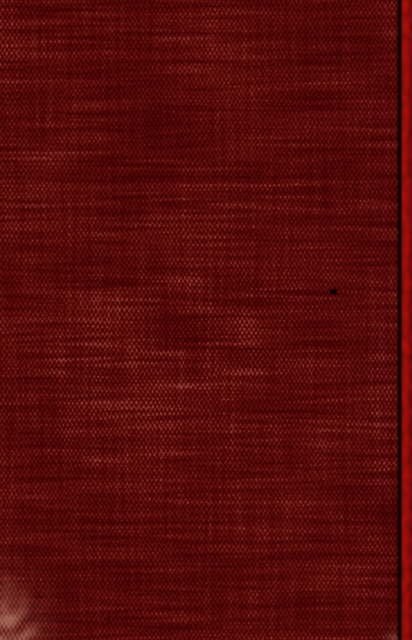
Reproduce this texture procedurally as a Shadertoy shader.

```glsl
// A worn red cloth book cover with a dark hinge groove and a bright spine strip.
// A staggered weave, long uneven threads, rubbed patches and fine grain are
// summed into one tone, which is then looked up in a five-step red ramp.

const vec3 DEEP_RED   = vec3(0.25, 0.005, 0.008);
const vec3 CLOTH_RED  = vec3(0.33, 0.03, 0.03);
const vec3 WARM_RED   = vec3(0.37, 0.05, 0.04);
const vec3 RUBBED_RED = vec3(0.43, 0.11, 0.10);
const vec3 PALE_RED   = vec3(0.53, 0.22, 0.195);
const vec3 BARE_CLOTH = vec3(0.68, 0.45, 0.37);
const vec3 SPINE_RED  = vec3(0.57, 0.05, 0.04);
const vec3 GROOVE     = vec3(0.06, 0.005, 0.005);

const float TAU = 6.28318;
const float ROWS = 174.0;          // weft threads per canvas height
const float COLUMNS = 142.0;       // warp threads per canvas height
const float WEAVE_DEPTH = 1.15;
const float STREAK_DEPTH = 0.47;
const float WARP_DEPTH = 0.24;
const float MOTTLE_DEPTH = 0.25;
const float GRAIN_DEPTH = 0.36;
const float GROOVE_AT = 0.0195;    // distances from the right border
const float SPINE_WIDTH = 0.0165;
const int FLECKS = 26;

vec2 hash2(vec2 p) {
    vec3 q = fract(p.xyx * vec3(0.1031, 0.1030, 0.0973));
    q += dot(q, q.yzx + 33.33);
    return fract((q.xx + q.yz) * q.zy);
}

float cornerSlope(vec2 cell, vec2 corner, vec2 f) {
    return dot(hash2(cell + corner + 71.0) * 2.0 - 1.0, f - corner);
}

// Gradient noise, scaled to a spread of about one
float noise(vec2 p) {
    vec2 i = floor(p), f = p - i;
    vec2 u = f * f * f * (f * (f * 6.0 - 15.0) + 10.0);
    float low  = mix(cornerSlope(i, vec2(0, 0), f), cornerSlope(i, vec2(1, 0), f), u.x);
    float high = mix(cornerSlope(i, vec2(0, 1), f), cornerSlope(i, vec2(1, 1), f), u.x);
    return 4.2 * mix(low, high, u.y);
}

float patchAt(vec2 p, vec2 center, vec2 size) {
    vec2 q = (p - center) / size;
    return exp(-dot(q, q));
}

// Crossing threads, each row shifted by half a step
float weave(vec2 p) {
    vec2 bend = 0.0011 * vec2(noise(p * 19.0), noise(p * 23.0 + 40.0));
    vec2 q = p + bend;
    return sin(TAU * COLUMNS * q.x) * sin(0.5 * TAU * ROWS * q.y);
}

// Rubbed areas: middle of the board, left corners and hinge side
float wear(vec2 p, float width) {
    float rub = 0.85 * patchAt(p, vec2(0.47 * width, 0.46), vec2(0.20, 0.17));
    rub += 0.5 * patchAt(p, vec2(0.18 * width, 0.36), vec2(0.11, 0.10));
    rub += 0.9 * patchAt(p, vec2(0.0, 1.0), vec2(0.035, 0.10));
    rub += 0.8 * patchAt(p, vec2(0.92 * width, 0.32), vec2(0.022, 0.20));
    rub += 0.35 * exp(-p.x / 0.02);
    return rub * (0.7 + 0.35 * noise(p * vec2(24.0, 15.0)));
}

// Short pale nicks lying along the threads
float flecks(vec2 p, float width, float pixel) {
    float sum = 0.0;
    for (int k = 0; k < FLECKS; k++) {
        vec2 seed = hash2(vec2(float(k), 9.0));
        vec2 shape = hash2(vec2(float(k), 31.0));
        vec2 q = abs(p - seed * vec2(0.95 * width, 1.0));
        float reach = mix(0.002, 0.019, shape.x * shape.x);
        float body = 1.0 - smoothstep(0.0005, 0.0005 + 1.2 * pixel, q.y);
        sum += body * (1.0 - smoothstep(0.5 * reach, reach, q.x)) * shape.y;
    }
    return sum;
}

vec3 clothRamp(float tone) {
    vec3 c = mix(DEEP_RED, CLOTH_RED, clamp((tone + 1.6) / 1.15, 0.0, 1.0));
    c = mix(c, WARM_RED, clamp((tone + 0.45) / 0.9, 0.0, 1.0));
    c = mix(c, RUBBED_RED, clamp((tone - 0.45) / 0.85, 0.0, 1.0));
    return mix(c, PALE_RED, clamp((tone - 1.3) / 1.1, 0.0, 1.0));
}

void mainImage(out vec4 fragColor, in vec2 fragCoord) {
    float pixel = 1.0 / iResolution.y;
    float width = iResolution.x * pixel;
    vec2 p = fragCoord * pixel;
    float fromRight = width - p.x;

    // Cloth tone: weave, uneven threads, mottling and grain
    float knit = weave(p);
    float slub = noise(p * vec2(9.0, 161.0));
    float tone = WEAVE_DEPTH * knit + STREAK_DEPTH * slub - 0.3;
    tone += 0.3 * noise(p * vec2(3.0, 67.0) + 17.0);
    tone += WARP_DEPTH * noise(p * vec2(133.0, 8.0) + 50.0);
    tone += MOTTLE_DEPTH * noise(p * 7.0 + 80.0);
    tone += GRAIN_DEPTH * noise(p * 233.0 + 11.0);
    tone += wear(p, width) * (0.65 + 0.75 * knit + 0.25 * slub);
    tone += 1.8 * flecks(p, width, pixel);
    vec3 color = clothRamp(tone);

    // Frayed lower corners and a small dark stain
    float fray = 1.1 * patchAt(p, vec2(0.0), vec2(0.055, 0.075));
    fray += 0.7 * patchAt(p, vec2(0.955 * width, 0.0), vec2(0.012, 0.016));
    fray *= 0.65 + 0.25 * noise(p * 42.0) + 0.15 * knit;
    color = mix(color, BARE_CLOTH, clamp(fray, 0.0, 0.85));
    vec2 stain = (p - vec2(0.81 * width, 0.545)) * vec2(0.8, 1.0);
    float blot = length(stain) + 0.0016 * noise(p * 190.0);
    color = mix(GROOVE, color, smoothstep(0.003, 0.0065, blot));

    // Hinge groove, then the rounded spine strip beside it
    float shade = smoothstep(GROOVE_AT, GROOVE_AT + 0.006, fromRight);
    color = mix(GROOVE, color, shade);
    float crest = exp(-pow((fromRight - 0.010) / 0.006, 2.0));
    float spineTone = 0.75 + 0.33 * crest + 0.07 * noise(p * vec2(90.0, 60.0));
    float spine = 1.0 - smoothstep(SPINE_WIDTH - pixel, SPINE_WIDTH + pixel, fromRight);
    color = mix(color, SPINE_RED * spineTone, spine);

    fragColor = vec4(color, 1.0);
}
```
